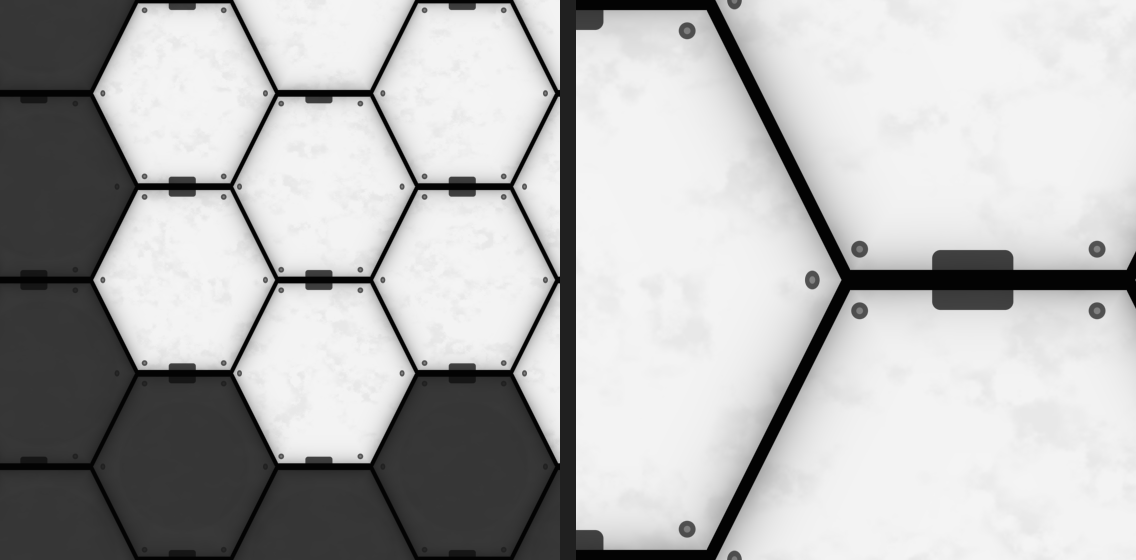
Left, the full canvas; right, a detail of the centre.
Write a WebGL 1 fragment shader that draws this pattern.

```glsl
precision highp float;

uniform vec2 u_resolution;

#define ROWS 3.0
#define ORIGIN_X 0.473
#define FLAT_LINE 0.036
#define SLANT_LINE 0.022
#define LIGHT_TILE 0.955
#define DARK_TILE 0.222
#define EDGE_SHADE 0.28
#define SHADE_REACH 0.075
#define WEAR 0.045
#define CLIP_HALF vec2(0.145, 0.107)
#define RIVET_RADIUS 0.030

float hash(vec2 p) {
  return fract(sin(dot(p, vec2(127.1, 311.7))) * 43758.5453);
}

float valueNoise(vec2 p) {
  vec2 cell = floor(p);
  vec2 f = fract(p);
  f = f * f * (3.0 - 2.0 * f);
  return mix(mix(hash(cell), hash(cell + vec2(1.0, 0.0)), f.x),
             mix(hash(cell + vec2(0.0, 1.0)), hash(cell + vec2(1.0, 1.0)), f.x), f.y);
}

float fbm(vec2 p) {
  float sum = 0.0;
  float amplitude = 0.5;
  for (int i = 0; i < 4; i++) {
    sum += amplitude * valueNoise(p);
    p = p * 2.03 + 17.3;
    amplitude *= 0.5;
  }
  return sum / 0.9375;
}

// Inner distances to the flat (x) and slanted (y) sides of a hexagon
vec2 hexSides(vec2 p) {
  p = abs(p);
  return vec2(1.0 - p.y, (2.0 - 2.0 * p.x - p.y) / sqrt(5.0));
}

float roundedBox(vec2 p, vec2 halfSize, float radius) {
  vec2 d = abs(p) - halfSize + radius;
  return length(max(d, 0.0)) + min(max(d.x, d.y), 0.0) - radius;
}

float coverage(float dist, float blur) {
  return 1.0 - smoothstep(-blur, blur, dist);
}

void main() {
  // One unit is half the height of a tile
  float scale = 2.0 * ROWS;
  float blur = 0.8 * scale / u_resolution.y;
  vec2 pos = gl_FragCoord.xy / u_resolution.y * scale;
  vec2 grid = pos - vec2(ORIGIN_X, 0.0);

  // Two interleaved lattices of columns
  vec2 period = vec2(3.0, 2.0);
  vec2 index = floor(grid / period + 0.5);
  vec2 local = grid - index * period;
  vec2 sides = hexSides(local);
  float odd = 0.0;
  if (min(sides.x, sides.y) < 0.0) {
    index = floor(grid / period);
    local = grid - (index + 0.5) * period;
    sides = hexSides(local);
    odd = 1.0;
  }
  float column = 2.0 * index.x + odd;
  float row = index.y;
  float light = step(0.5, column) * step(0.5, row);

  // Tile surface: patchy stains on light tiles, a faint disc on dark ones
  vec2 seed = vec2(column * 7.1, row * 11.3);
  float patches = smoothstep(0.4, 0.75, fbm(local * vec2(4.5, 6.0) + seed));
  float grain = smoothstep(0.35, 0.7, fbm(local * 13.0 + seed));
  float lightShade = LIGHT_TILE - WEAR * patches * grain;
  float disc = coverage(length(local) - mix(0.78, 0.69, odd), 0.025);
  float darkShade = DARK_TILE - 0.008 * disc + 0.006 * (patches - 0.5);
  float shade = mix(darkShade, lightShade, light);

  // Soft shadow along the sides
  float inset = max(min(sides.x, sides.y) - SLANT_LINE, 0.0);
  float unevenness = 0.85 + 0.3 * fbm(local * 3.0 + seed);
  shade *= 1.0 - EDGE_SHADE * unevenness * exp(-inset / SHADE_REACH);

  // Clips and rivets, only on tiles centred inside the canvas
  float centerY = 2.0 * row + odd;
  float fitted = step(0.5, centerY) * step(centerY, scale - 0.5);
  float drift = (1.0 - odd) * (0.027 * column - 0.09);
  vec2 folded = abs(local - vec2(drift, 0.0));

  float rivet = min(length(folded - vec2(0.424, 0.89)),
                    length((folded - vec2(0.871, 0.0)) * vec2(1.15, 0.9)));
  float rivetRim = coverage(rivet - RIVET_RADIUS, blur);
  float rivetCore = coverage(rivet - 0.4 * RIVET_RADIUS, blur);
  shade = mix(shade, 0.1, fitted * (0.72 * rivetRim - 0.25 * rivetCore));

  float clipX = local.x - drift + 0.02;
  float clip = roundedBox(vec2(clipX, folded.y - 1.0), CLIP_HALF, 0.03);
  shade = mix(shade, 0.05, 0.75 * fitted * coverage(clip, blur));

  // Black joints
  float joint = min(sides.x - FLAT_LINE, sides.y - SLANT_LINE);
  shade = mix(shade, 0.01, coverage(joint, blur));

  gl_FragColor = vec4(vec3(shade), 1.0);
}
```
